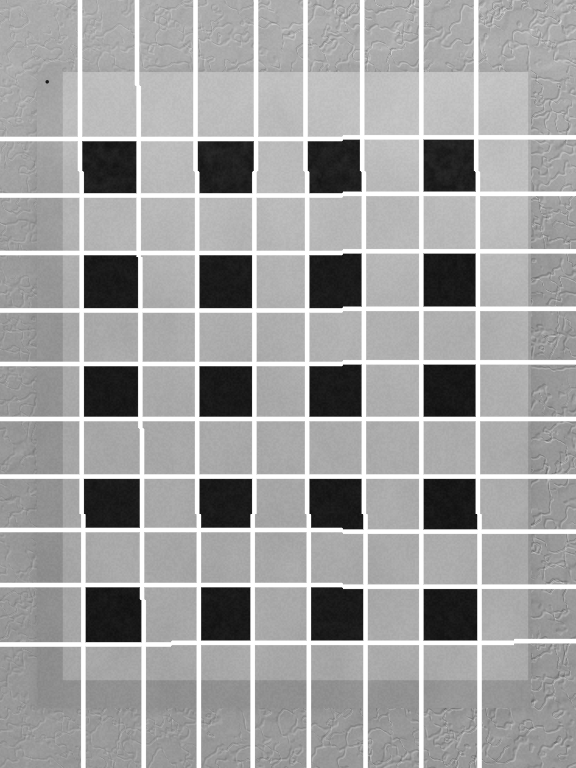
A Shadertoy shader for this pattern:

```glsl
// A grey paper sheet on embossed leather, ruled by an uneven white grid with a
// black square in every second cell both ways. Lines drift in small steps; cells
// are found by counting the lines passed. Canvas is 100 units wide, y runs down.

const float WHITE_HALF_WIDTH = 0.40;
const float DRIFT_STEP = 0.29;
const float DRIFT_LENGTH = 119.0;
const int COLUMNS = 8;
const int ROWS = 10;

// Irregularity of the ruling: small offsets and the signed count of drift steps
const float columnOffset[COLUMNS] = float[](0.0, 0.07, 0.4, 1.08, -0.16, -0.14, 0.3, 0.0);
const float columnDrift[COLUMNS] = float[](2.0, 4.0, 2.0, -2.0, 2.0, 2.0, 0.0, 2.0);
const float rowOffset[ROWS] = float[](0.0, 0.07, 0.31, 0.55, 0.1, -0.09, 0.17, -0.3, -0.48, 0.1);
const float rowDrift[ROWS] = float[](-1.0, -1.0, -1.0, -1.0, -1.0, 0.0, 0.0, 1.0, 1.0, -2.0);

float hash(vec2 p) {
    vec3 q = fract(vec3(p.xyx) * 0.1031);
    q += dot(q, q.yzx + 33.33);
    return fract((q.x + q.y) * q.z);
}

float noise(vec2 p) {
    vec2 i = floor(p), f = fract(p);
    f = f * f * (3.0 - 2.0 * f);
    return mix(mix(hash(i), hash(i + vec2(1, 0)), f.x),
               mix(hash(i + vec2(0, 1)), hash(i + vec2(1, 1)), f.x), f.y);
}

float fbm(vec2 p) {
    float sum = 0.0, gain = 0.5;
    for (int i = 0; i < 3; i++) {
        sum += gain * noise(p);
        p = mat2(1.6, 1.2, -1.2, 1.6) * p + 7.3;
        gain *= 0.5;
    }
    return sum / 0.875;
}

float boxDistance(vec2 p, vec2 center, vec2 halfSize) {
    vec2 d = abs(p - center) - halfSize;
    return length(max(d, 0.0)) + min(max(d.x, d.y), 0.0);
}

float coverage(float dist, float pixel) {
    return 1.0 - smoothstep(-0.7 * pixel, 0.7 * pixel, dist);
}

// Sideways shift of a line that moves in discrete steps along its length
float steppedDrift(float along, float steps, float pixel) {
    float u = along / DRIFT_LENGTH * abs(steps);
    float blur = max(pixel * abs(steps) / DRIFT_LENGTH, 0.0001);
    float level = floor(u) + clamp((fract(u) - 0.5) / blur + 0.5, 0.0, 1.0);
    return level * sign(steps) * DRIFT_STEP;
}

// Thin broken creases, used as a height field
float creaseHeight(vec2 p) {
    float ridge = abs(fbm(p * 0.32) - 0.5);
    float cross = abs(fbm(p.yx * 0.42 + 41.0) - 0.5);
    float broken = smoothstep(0.3, 0.6, noise(p * 0.3 + 17.0));
    return smoothstep(0.0, 0.05, ridge) + broken * smoothstep(0.0, 0.04, cross);
}

float leatherTone(vec2 p) {
    float emboss = creaseHeight(p + vec2(0.22, 0.3)) - creaseHeight(p);
    float strength = mix(0.045, 0.085, smoothstep(5.0, 90.0, p.x));
    float base = mix(0.67, 0.595, smoothstep(5.0, 60.0, p.y));
    return base + strength * emboss + 0.03 * (fbm(p * 0.12) - 0.5);
}

float paperTone(vec2 p) {
    float base = mix(0.745, 0.66, smoothstep(12.0, 80.0, p.y));
    float sideLight = 0.035 * (p.x / 100.0 - 0.5);
    return base + sideLight + 0.055 * (fbm(p * vec2(0.14, 0.09)) - 0.5);
}

void mainImage(out vec4 fragColor, in vec2 fragCoord) {
    vec2 uv = fragCoord / iResolution.xy;
    vec2 p = vec2(uv.x, (1.0 - uv.y) * 4.0 / 3.0) * 100.0;
    float pixel = 100.0 / iResolution.x;

    // Leather, with a soft shadow round the sheet
    float sheet = boxDistance(p, vec2(49.3, 67.7), vec2(42.9, 55.2));
    float shade = leatherTone(p) - 0.035 * exp(-max(sheet, 0.0) * 0.9);

    // Darker backing sheet, lighter top sheet and a pin mark
    float topSheet = boxDistance(p, vec2(51.3, 65.3), vec2(40.4, 52.8));
    float paper = paperTone(p);
    shade = mix(shade, paper - 0.085, coverage(sheet, pixel));
    shade = mix(shade, paper, coverage(topSheet, pixel));
    shade = mix(shade, 0.1, coverage(length(p - vec2(8.2, 14.2)) - 0.3, pixel));

    // Grid lines, counting those passed to find the cell
    float lineDistance = 1000.0;
    ivec2 cell = ivec2(-1);
    for (int i = 0; i < COLUMNS; i++) {
        float x = 13.89 + 9.826 * float(i) + columnOffset[i] + steppedDrift(p.y, columnDrift[i], pixel);
        lineDistance = min(lineDistance, abs(p.x - x));
        cell.x += int(p.x > x);
    }
    for (int j = 0; j < ROWS; j++) {
        float y = 24.13 + 9.74 * float(j) + rowOffset[j] + steppedDrift(p.x, rowDrift[j], pixel);
        lineDistance = min(lineDistance, abs(p.y - y));
        cell.y += int(p.y > y);
    }

    // Worn black squares, fine grain, then the clean white lines
    bool inside = all(greaterThanEqual(cell, ivec2(0))) && cell.x < COLUMNS - 1 && cell.y < ROWS - 1;
    if (inside && cell.x % 2 == 0 && cell.y % 2 == 0) {
        float wear = cell.y == 0 ? 0.08 : 0.035;
        shade = 0.07 + wear * fbm(p * 0.8) + 0.015 * hash(vec2(cell));
    }
    shade += 0.035 * (noise(p * 3.7) - 0.5);
    shade = mix(shade, 1.0, coverage(lineDistance - WHITE_HALF_WIDTH, pixel));
    fragColor = vec4(vec3(shade), 1.0);
}
```
